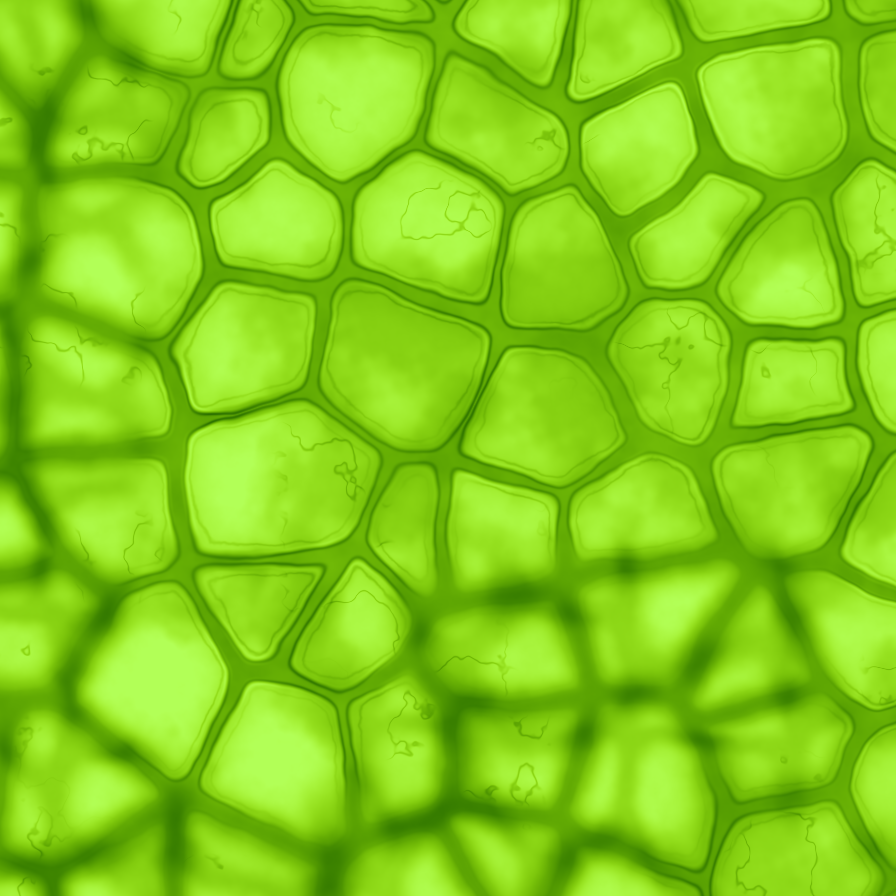
Give the GLSL for this texture, as a Shadertoy shader.

```glsl
float hash(vec2 p) {
    return fract(sin(dot(p, vec2(127.1, 311.7))) * 43758.5453);
}

float noise(vec2 p) {
    vec2 i = floor(p), f = fract(p);
    f = f * f * f * (f * (f * 6.0 - 15.0) + 10.0);
    return mix(mix(hash(i), hash(i + vec2(1, 0)), f.x),
               mix(hash(i + vec2(0, 1)), hash(i + vec2(1, 1)), f.x), f.y);
}

float fbm(vec2 p) {
    float sum = 0.0, amp = 0.533;
    for (int i = 0; i < 4; i++) {
        sum += amp * noise(p);
        p = mat2(1.6, 1.2, -1.2, 1.6) * p + 3.7;
        amp *= 0.5;
    }
    return sum;
}

// Cell centre inside its grid square
vec2 site(vec2 id) {
    return 0.5 + 0.88 * (vec2(hash(id), hash(id + 41.3)) - 0.5);
}

// Growth weight: larger values claim more room
float weight(vec2 id) {
    return 0.22 * hash(id + 17.9);
}

// Rounded distance to the wall of a weighted Voronoi cell, and a cell random
vec2 cells(vec2 p, float scale, float rounding) {
    p *= scale;
    vec2 grid = floor(p), f = fract(p), nearest = vec2(0), toNearest = vec2(0);
    float best = 1e3;
    for (int y = -1; y <= 1; y++)
    for (int x = -1; x <= 1; x++) {
        vec2 g = vec2(x, y), r = g + site(grid + g) - f;
        float power = dot(r, r) - weight(grid + g);
        if (power < best) {
            best = power;
            nearest = g;
            toNearest = r;
        }
    }
    float sum = 0.0, k = rounding * scale;
    for (int y = -2; y <= 2; y++)
    for (int x = -2; x <= 2; x++) {
        if (x == 0 && y == 0) continue;
        vec2 g = nearest + vec2(x, y), r = g + site(grid + g) - f;
        float power = dot(r, r) - weight(grid + g);
        float wall = 0.5 * (power - best) / length(r - toNearest);
        sum += exp(-wall / k);
    }
    return vec2(-k * log(sum) / scale, hash(grid + nearest + 5.1));
}

float line(float d, float width) {
    return exp(-d * d / (width * width));
}

// Green ramp indexed by brightness
vec3 leafGreen(float tone) {
    return vec3(0.95 * tone - 0.25, tone, 0.34 * pow(tone, 8.0));
}

void mainImage(out vec4 fragColor, in vec2 fragCoord) {
    vec2 p = fragCoord / iResolution.y;

    // Gently bent walls
    vec2 bend = vec2(fbm(p * 8.0), fbm(p * 8.0 + 31.0)) - 0.5;
    vec2 q = p + 0.03 * bend + 2.0;
    vec2 cell = cells(q, 6.8, 0.006);
    float d = cell.x, inside = max(d, 0.0);
    float focus = smoothstep(0.34, 0.58, noise(p * 3.6 + 4.0));
    float shade = fbm(p * 9.0 + 12.0);

    // Focused cells: translucent wall, dark outlines, glowing interior
    float interior = 0.83 + 0.18 * (1.0 - exp(-inside / 0.017));
    interior -= 0.14 * smoothstep(0.4, 0.75, shade) + 0.05 * cell.y;
    float wallTone = 0.6 + 0.16 * fbm(p * 16.0);
    float sharp = mix(wallTone, interior, smoothstep(0.004, 0.013, d));
    float offset = 0.002 + 0.009 * noise(p * 11.0 + 8.0);
    float strength = 0.35 + 0.65 * noise(p * 9.0 + 23.0);
    sharp -= 0.22 * strength * line(d - offset, 0.0019);
    float rim = d - 0.017 - 0.008 * (fbm(p * 40.0) - 0.5);
    sharp -= 0.11 * noise(p * 14.0 + 2.0) * line(rim, 0.0016);
    sharp += 0.06 * strength * line(d - offset - 0.0045, 0.0018);

    // Blurred cells with deeper walls showing through
    float soft = 0.65 + 0.34 * (1.0 - exp(-inside * inside / 0.00044));
    float deep = max(cells(p + 0.05 * bend + 7.3, 7.5, 0.010).x, 0.0);
    soft -= 0.15 * exp(-deep * deep / 0.0003);
    soft -= 0.10 * (shade - 0.4);

    float tone = mix(soft, sharp, 0.08 + 0.92 * focus);

    // Torn fibres in a few cells and faint mottling
    float fibre = line(fbm(p * 17.0 + 50.0) - 0.5, 0.014);
    float torn = smoothstep(0.66, 0.8, noise(p * 8.0 + 60.0));
    tone -= 0.13 * fibre * torn * smoothstep(0.008, 0.02, d);
    tone += 0.02 * (fbm(p * 70.0) - 0.5);

    fragColor = vec4(leafGreen(clamp(tone, 0.32, 1.0)), 1.0);
}
```
